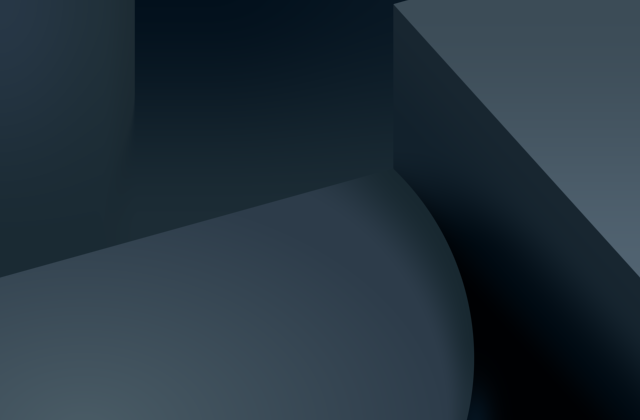
Write a WebGL 1 fragment shader that draws this background.

```glsl
precision highp float;
// Dark slate still life: a slanted disc, a tilted box and a soft panel before a wall.

uniform vec2 u_resolution;

vec3 rgb(float r, float g, float b) {
  return vec3(r, g, b) / 255.0;
}

// Smooth coverage: 1 where the signed distance is negative.
float cover(float dist, float blur) {
  return 1.0 - smoothstep(-blur, blur, dist);
}

// Signed distance to a line through a point; positive above it.
float aboveLine(vec2 p, vec2 through, float slope) {
  return (p.y - through.y - slope * (p.x - through.x)) / sqrt(1.0 + slope * slope);
}

vec3 wallColor(vec2 p) {
  vec3 night = rgb(2.0, 16.0, 28.0) + rgb(6.0, 7.0, 7.0) * smoothstep(0.5, 1.0, p.x);
  vec3 haze = rgb(28.0, 44.0, 53.0);
  return mix(haze, night, smoothstep(0.45, 1.03, p.y));
}

vec3 panelColor(vec2 p) {
  vec3 lit = mix(rgb(39.0, 55.0, 70.0), rgb(32.0, 48.0, 57.0), smoothstep(0.0, 0.3, p.x));
  vec3 color = mix(rgb(26.0, 42.0, 51.0), lit, smoothstep(0.4, 1.0, p.y));
  return color * (1.0 - 0.1 * smoothstep(0.24, 0.33, p.x));
}

vec3 boxSideColor(vec2 p, float depth) {
  vec3 color = mix(rgb(24.0, 38.0, 48.0), rgb(18.0, 33.0, 44.0), smoothstep(0.0, 0.2, depth));
  // Shadow gathers away from the top edge and towards the disc.
  float low = 1.0 - smoothstep(0.40, 0.66, p.y);
  color = mix(color, rgb(0.0, 10.0, 18.0), low * smoothstep(0.07, 0.25, depth));
  color = mix(color, rgb(0.0, 1.0, 3.0), low * smoothstep(0.22, 0.33, depth));
  // Faint blue bounce under the disc.
  float bounce = exp(-dot((p - vec2(1.13, -0.01)) * vec2(22.0, 11.0),
                          (p - vec2(1.13, -0.01)) * vec2(22.0, 11.0)));
  return color + rgb(4.0, 18.0, 28.0) * bounce;
}

vec3 discColor(vec2 p, float rimDist) {
  float spread = length((p - vec2(0.2, -0.03)) * vec2(1.0, 1.5));
  vec3 color = mix(rgb(74.0, 92.0, 102.0), rgb(45.0, 60.0, 74.0), min(spread / 0.87, 1.0));
  // Shade along the curved rim, wider towards the corner.
  float width = 0.05 + 0.27 * max(p.y, 0.0);
  float shade = smoothstep(-width, 0.0, rimDist) * smoothstep(0.45, 0.95, p.x);
  return mix(color, rgb(24.0, 40.0, 48.0), shade * mix(0.6, 1.0, smoothstep(0.0, 0.2, p.y)));
}

void main() {
  vec2 p = gl_FragCoord.xy / u_resolution.y;
  float aa = 0.8 / u_resolution.y;
  vec2 boxTop = vec2(0.9365, 0.990);
  vec2 boxFoot = vec2(0.9365, 0.599);

  // Wall and the panel whose edge melts away downwards
  float fade = 1.0 - smoothstep(0.42, 0.78, p.y);
  float panelEdge = 0.321 - 0.05 * fade;
  vec3 color = mix(wallColor(p), panelColor(p), cover(p.x - panelEdge, aa + 0.06 * fade));

  // Box: shaded side, then lit top face
  float slant = aboveLine(p, boxTop, -1.108);
  float inBox = cover(boxTop.x - p.x, aa) * cover(aboveLine(p, boxTop, 0.28), aa);
  color = mix(color, boxSideColor(p, max(-slant, 0.0)), inBox);
  vec3 topFace = mix(rgb(81.0, 99.0, 113.0), rgb(60.0, 76.0, 87.0), smoothstep(0.3, 1.0, p.y));
  color = mix(color, topFace, inBox * cover(-slant, aa));

  // Disc cut by a straight upper edge
  float rimDist = length(p - vec2(0.504, 0.147)) - 0.625;
  float discDist = max(rimDist, aboveLine(p, boxFoot, 0.2776));
  color = mix(color, discColor(p, rimDist), cover(discDist, aa));

  gl_FragColor = vec4(color, 1.0);
}
```
